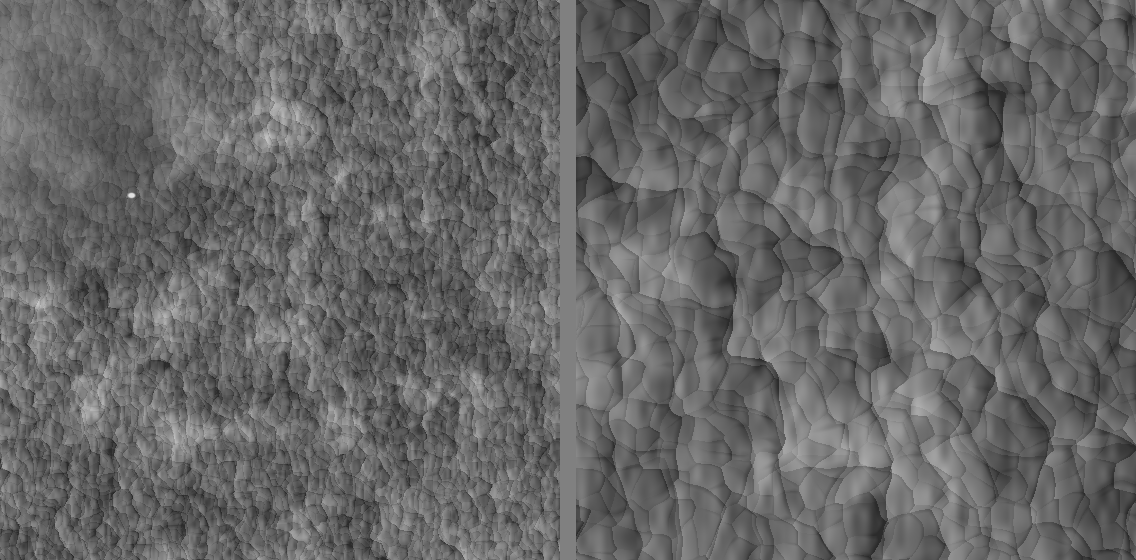
Left: the whole. Right: its middle third, enlarged.
Reproduce this texture procedurally as a WebGL 1 fragment shader.

```glsl
precision highp float;
// Grey forest canopy seen from above: packed crowns, dark gaps, fine upright grain.
uniform vec2 u_resolution;

const float BASE_GREY = 0.402;
const vec3 CROWN_SCALES = vec3(15.0, 33.0, 62.0);   // crowns per canvas side
const vec3 CROWN_TONES = vec3(0.045, 0.080, 0.070); // tone spread per size
const vec3 CROWN_RELIEF = vec3(0.025, 0.085, 0.070);
const vec3 GAP_DEPTHS = vec3(0.035, 0.070, 0.045);
const float GAP_WIDTH = 0.20;
const vec2 LIGHT_DIR = vec2(-0.94, -0.34);
const vec2 GRAIN_SCALE = vec2(190.0, 78.0);
const float GRAIN_CONTRAST = 0.15;
const float PATCH_GAIN = 0.13;
const vec2 HAZE_CENTER = vec2(0.10, 0.82);
const vec2 VALLEY_CENTER = vec2(0.23, 0.63);
const vec2 RIDGE_START = vec2(0.77, 1.0);
const vec2 RIDGE_END = vec2(0.86, 0.80);
const vec2 GLINT_CENTER = vec2(0.235, 0.651);

vec2 hash2(vec2 p) {
  vec3 q = fract(vec3(p.xyx) * vec3(0.1031, 0.1030, 0.0973));
  q += dot(q, q.yzx + 33.33);
  return fract((q.xx + q.yz) * q.zy);
}

float valueNoise(vec2 p) {
  vec2 cell = floor(p);
  vec2 f = fract(p);
  f = f * f * (3.0 - 2.0 * f);
  float low = mix(hash2(cell).x, hash2(cell + vec2(1.0, 0.0)).x, f.x);
  float high = mix(hash2(cell + vec2(0.0, 1.0)).x, hash2(cell + 1.0).x, f.x);
  return mix(low, high, f.y);
}

// Nearest crown: offset from its centre, margin to the next crown, random tone.
vec4 nearestCrown(vec2 p) {
  vec2 cell = floor(p);
  vec2 offset = vec2(0.0);
  float nearest = 8.0;
  float second = 8.0;
  float tone = 0.0;
  for (int y = -1; y <= 1; y++) {
    for (int x = -1; x <= 1; x++) {
      vec2 id = cell + vec2(float(x), float(y));
      vec2 d = p - id - 0.1 - 0.8 * hash2(id);
      float dist = length(d);
      if (dist < nearest) {
        second = nearest;
        nearest = dist;
        offset = d;
        tone = hash2(id + 71.0).y;
      } else {
        second = min(second, dist);
      }
    }
  }
  return vec4(offset, second - nearest, tone);
}

// One crown layer: random tone, side light on the dome, shaded gap.
float crownLayer(vec2 p, float toneSpread, float relief, float gapDepth) {
  vec4 crown = nearestCrown(p);
  float gap = 1.0 - smoothstep(0.0, GAP_WIDTH, crown.z);
  float lit = dot(crown.xy, LIGHT_DIR);
  float shade = smoothstep(0.25, -0.35, lit);
  return (crown.w - 0.5) * toneSpread + lit * relief - gap * shade * gapDepth;
}

float segmentDistance(vec2 p, vec2 a, vec2 b) {
  vec2 ab = b - a;
  return length(p - a - ab * clamp(dot(p - a, ab) / dot(ab, ab), 0.0, 1.0));
}

// Broad light and dark areas of the terrain.
float terrainTone(vec2 uv) {
  vec2 slope = vec2(uv.x - uv.y, uv.x + uv.y);
  float tone = (valueNoise(uv * 3.5 + 4.0) - 0.5) * 0.07;
  tone += (valueNoise(slope * vec2(5.0, 11.0) + 19.0) - 0.5) * 0.09;
  vec2 valley = (uv - VALLEY_CENTER) / vec2(0.11, 0.25);
  tone -= 0.060 * exp(-dot(valley, valley));
  tone += 0.035 * smoothstep(0.60, 1.0, uv.x) * smoothstep(0.90, 0.65, uv.y);
  tone += 0.035 * smoothstep(0.12, 0.0, uv.x);
  return tone;
}

void main() {
  vec2 uv = gl_FragCoord.xy / u_resolution;
  vec2 warped = uv + 0.004 * sin(uv.yx * vec2(61.0, 53.0) + 2.0 * sin(uv * 37.0));
  warped += 0.006 * (vec2(valueNoise(uv * 70.0), valueNoise(uv * 70.0 + 40.0)) - 0.5);

  // Crowns of three sizes, softened by haze in one corner
  float crowns = 0.0;
  crowns += crownLayer(warped * CROWN_SCALES.x, CROWN_TONES.x, CROWN_RELIEF.x, GAP_DEPTHS.x);
  crowns += crownLayer(warped * CROWN_SCALES.y + 13.0, CROWN_TONES.y, CROWN_RELIEF.y, GAP_DEPTHS.y);
  crowns += crownLayer(warped * CROWN_SCALES.z + 29.0, CROWN_TONES.z, CROWN_RELIEF.z, GAP_DEPTHS.z);
  float clarity = mix(0.45, 1.0, smoothstep(0.12, 0.42, distance(uv, HAZE_CENTER)));

  // Pale foliage clumps and a bright broken ridge
  float clump = smoothstep(0.56, 0.92, valueNoise(warped * 13.0 + 7.0));
  clump *= 0.4 + 1.2 * valueNoise(warped * 48.0);
  float ridge = smoothstep(0.022, 0.004, segmentDistance(warped, RIDGE_START, RIDGE_END));
  ridge *= 0.3 + 0.7 * valueNoise(warped * 45.0 + 5.0);

  // Fine upright grain
  float grain = valueNoise(uv * GRAIN_SCALE) - 0.5;
  grain += 0.5 * (valueNoise(uv * GRAIN_SCALE * 0.53 + 31.0) - 0.5);

  float grey = BASE_GREY + terrainTone(uv);
  grey += clarity * (crowns + clump * PATCH_GAIN + grain * GRAIN_CONTRAST) + ridge * 0.16;
  float glint = smoothstep(0.009, 0.004, length((uv - GLINT_CENTER) * vec2(1.0, 1.4)));
  grey = mix(grey, 0.88, glint);
  gl_FragColor = vec4(vec3(clamp(grey, 0.17, 0.90)), 1.0);
}
```
